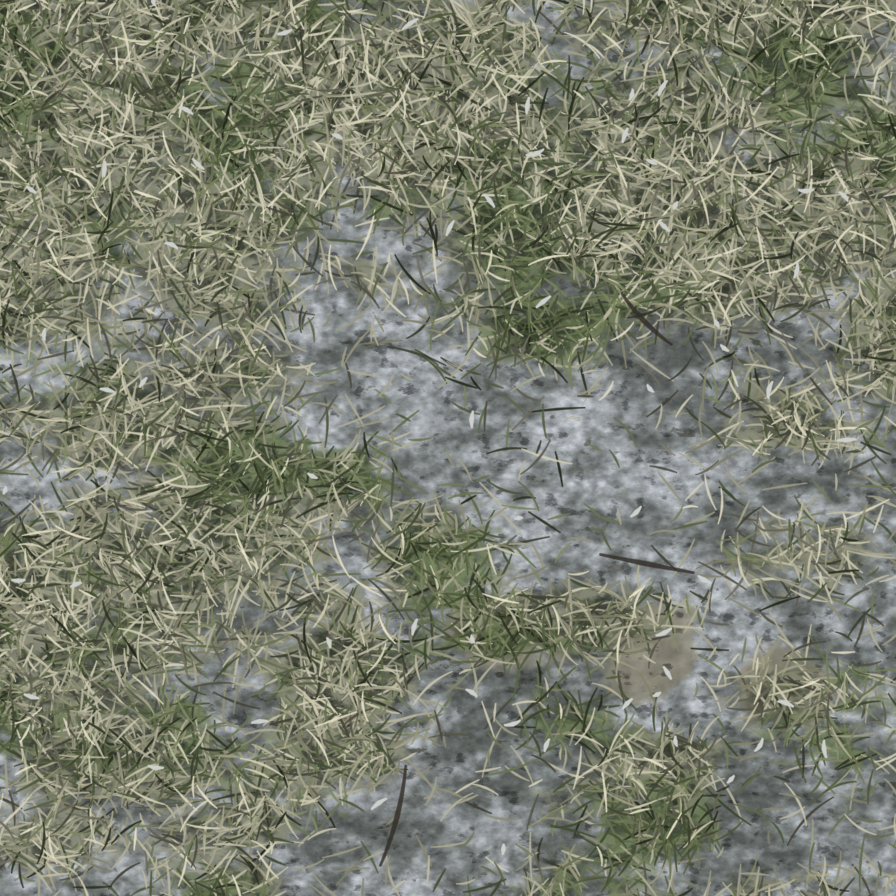
A Shadertoy shader for this texture:

```glsl
vec3 hash3(vec3 p) {
    p = fract(p * vec3(0.1031, 0.1030, 0.0973));
    p += dot(p, p.yxz + 33.33);
    return fract((p.xxy + p.yxx) * p.zyx);
}

float noise(vec2 p) {
    vec2 i = floor(p), f = fract(p);
    f = f * f * (3.0 - 2.0 * f);
    float low = mix(hash3(vec3(i, 7.0)).x, hash3(vec3(i + vec2(1, 0), 7.0)).x, f.x);
    float high = mix(hash3(vec3(i + vec2(0, 1), 7.0)).x, hash3(vec3(i + 1.0, 7.0)).x, f.x);
    return mix(low, high, f.y);
}

float fbm(vec2 p) {
    float sum = 0.0, amp = 0.533;
    for (int i = 0; i < 4; i++) {
        sum += amp * noise(p);
        p = mat2(1.6, 1.2, -1.2, 1.6) * p + 17.3;
        amp *= 0.5;
    }
    return sum;
}

// Share of ground hidden by grass: full at the top and left, bare at lower right
float grassCover(vec2 p) {
    float lie = 0.36 * smoothstep(0.5, 0.8, p.y) + 0.24 * (1.0 - smoothstep(0.1, 0.55, p.x));
    vec2 hollow = (p - vec2(0.27, 0.7)) / vec2(0.18, 0.1);
    lie -= 0.42 * exp(-dot(hollow, hollow));
    float clumps = 1.5 * (fbm(p * vec2(8.0, 13.0) + 3.0) - 0.5);
    return smoothstep(0.18, 0.8, 0.35 + lie + clumps);
}

float greenness(vec2 p) {
    return smoothstep(0.5, 0.72, fbm(p * vec2(8.0, 12.0) + 41.0));
}

// Coverage of one tapered, bent stroke rooted in a grid cell
float stroke(vec2 p, vec2 cell, float scale, float seed, float reach, float width,
             out vec2 root, out vec3 rnd) {
    rnd = hash3(vec3(cell + 50.0, seed));
    vec3 shape = hash3(vec3(cell + 90.0, seed + 31.0));
    root = (cell + shape.xy) / scale;
    float angle = 3.1416 * rnd.x;
    vec2 d = p - root;
    d = vec2(cos(angle) * d.x + sin(angle) * d.y, cos(angle) * d.y - sin(angle) * d.x);
    float len = reach * mix(0.3, 1.0, shape.z) / scale;
    d.y += (rnd.y - 0.5) * 0.35 * d.x * d.x / len;
    float dist = length(vec2(max(abs(d.x) - len, 0.0), d.y));
    float w = width * (1.0 - 0.5 * min(abs(d.x) / len, 1.0));
    float soft = max(0.0011, 0.6 / iResolution.y);
    return 1.0 - smoothstep(w - soft, w + soft, dist);
}

vec3 soil(vec2 p) {
    float mottle = 0.5 * fbm(p * vec2(11.0, 15.0)) + 0.5 * fbm(p * vec2(45.0, 65.0) + 9.0);
    vec3 col = mix(vec3(0.36, 0.38, 0.37), vec3(0.66, 0.68, 0.70), smoothstep(0.3, 0.7, mottle));
    col *= 0.7 + 0.6 * fbm(p * vec2(110.0, 150.0));
    // Dry sandy patches
    for (int i = 0; i < 3; i++) {
        vec2 d = p - vec2(0.56 + 0.16 * float(i), 0.29 - 0.025 * float(i));
        float edge = length(d * vec2(1.0, 1.2)) + 0.09 * (fbm(p * 22.0) - 0.5);
        float patchMask = 1.0 - smoothstep(0.045, 0.065, edge);
        col = mix(col, vec3(0.54, 0.52, 0.45) * (0.85 + 0.3 * fbm(p * 70.0)), 0.75 * patchMask);
    }
    // Crumbs and pits
    return col * (1.0 - 0.35 * smoothstep(0.62, 0.8, fbm(p * vec2(70.0, 105.0) + 80.0)));
}

void mainImage(out vec4 fragColor, in vec2 fragCoord) {
    vec2 p = fragCoord / iResolution.y;
    vec2 root;
    vec3 rnd;

    // Ground and the dark thatch under the grass
    float cover = grassCover(p);
    float tuft = fbm(p * vec2(70.0, 95.0));
    vec3 thatch = mix(vec3(0.17, 0.19, 0.14), vec3(0.53, 0.54, 0.46), smoothstep(0.25, 0.72, tuft));
    thatch = mix(thatch, thatch * vec3(0.8, 0.9, 0.72), greenness(p));
    vec3 col = mix(soil(p), thatch, 0.85 * smoothstep(0.2, 0.8, cover + 1.1 * (tuft - 0.5)));

    // Straw and green blades, dull below and bright on top
    for (int layer = 0; layer < 18; layer++) {
        float height = float(layer) / 17.0;
        float scale = 24.0 + 22.0 * fract(float(layer) * 0.618);
        vec2 home = floor(p * scale);
        for (int k = 0; k < 9; k++) {
            vec2 cell = home + vec2(k % 3 - 1, k / 3 - 1);
            float ink = stroke(p, cell, scale, float(layer) + 1.0, 0.9, 0.0015, root, rnd);
            if (ink <= 0.0 || rnd.z > 0.06 + 0.72 * grassCover(root)) continue;
            vec3 tint = hash3(vec3(cell + 20.0, float(layer) + 70.0));
            vec3 straw = mix(vec3(0.48, 0.48, 0.39), vec3(0.93, 0.91, 0.81), tint.x * (0.5 + 0.5 * height));
            vec3 green = mix(vec3(0.23, 0.27, 0.17), vec3(0.50, 0.54, 0.39), tint.x);
            vec3 blade = mix(straw, green, step(tint.y, 0.22 + 0.5 * greenness(root)));
            blade *= tint.z < 0.17 ? 0.5 : 1.0;
            col = mix(col, blade, ink * 0.9);
        }
    }

    // Pale wood chips
    for (int k = 0; k < 9; k++) {
        vec2 cell = floor(p * 21.0) + vec2(k % 3 - 1, k / 3 - 1);
        float ink = stroke(p, cell, 21.0, 121.0, 0.22, 0.0028, root, rnd);
        col = mix(col, vec3(0.80, 0.81, 0.80), ink * step(rnd.z, 0.13));
    }

    // Dark fallen twigs
    for (int k = 0; k < 9; k++) {
        vec2 cell = floor(p * 4.0) + vec2(k % 3 - 1, k / 3 - 1);
        float ink = stroke(p, cell, 4.0, 143.0, 0.38, 0.003, root, rnd);
        col = mix(col, vec3(0.19, 0.17, 0.15), 0.8 * ink * step(rnd.z, 0.2));
    }

    fragColor = vec4(col, 1.0);
}
```
